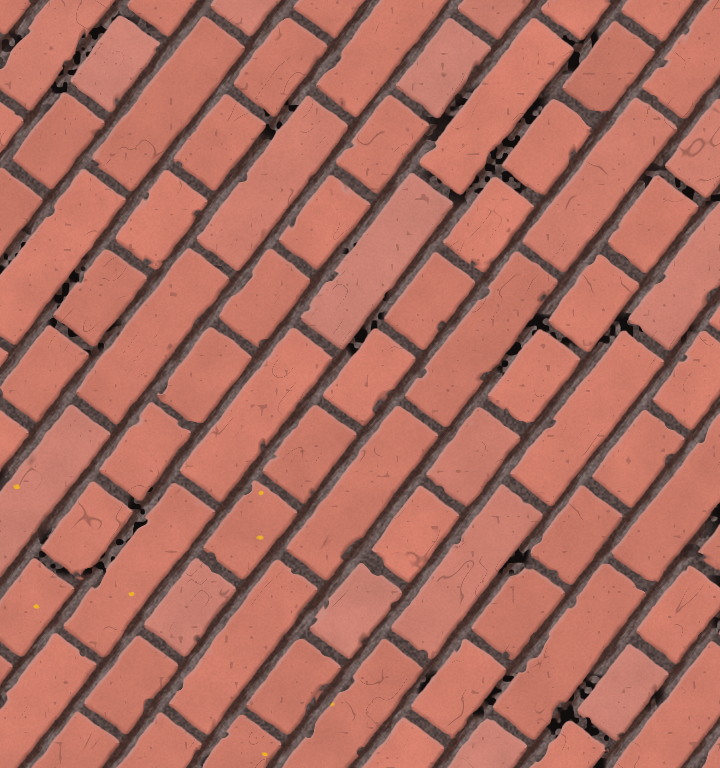
This texture is drawn by a Shadertoy shader. Its source:

```glsl
// Diagonal brick paving: courses of long bricks alternate with courses of
// half-length bricks. Each brick is a rounded box with noisy, chipped edges,
// a lit and a shaded rim, set in grey mortar with a shadow along one side.

float hash(vec2 p) {
    vec3 q = fract(vec3(p.xyx) * vec3(0.1031, 0.1030, 0.0973));
    q += dot(q, q.yzx + 33.33);
    return fract((q.x + q.y) * q.z);
}

float noise(vec2 p) {
    vec2 i = floor(p), f = fract(p);
    f = f * f * (3.0 - 2.0 * f);
    return mix(mix(hash(i), hash(i + vec2(1, 0)), f.x),
               mix(hash(i + vec2(0, 1)), hash(i + vec2(1, 1)), f.x), f.y);
}

float fbm(vec2 p) {
    float sum = 0.0, amp = 0.5;
    for (int i = 0; i < 4; i++) {
        sum += amp * noise(p);
        p = mat2(1.6, 1.2, -1.2, 1.6) * p + 7.3;
        amp *= 0.5;
    }
    return sum / 0.9375;
}

// Mortar: shadow beside the upper course, pale ridge beyond it, dark pits.
vec3 mortarColor(vec2 p, vec2 along, float across, float inBedJoint) {
    float grain = fbm(along * vec2(5.0, 22.0));
    float grit = noise(p * 32.0);
    vec3 col = vec3(0.33, 0.27, 0.26) * (0.75 + 0.5 * grit);
    float ridge = smoothstep(-0.05, 0.05, across + 0.12 * (grain - 0.5));
    vec3 bed = mix(vec3(0.27, 0.18, 0.16), vec3(0.46, 0.40, 0.39), ridge * (0.55 + 0.6 * grain));
    col = mix(col, bed * (0.85 + 0.3 * grit), inBedJoint);
    float pits = smoothstep(0.74, 0.84, noise(p * 0.9 + 4.0)) * smoothstep(0.45, 0.6, noise(p * 11.0));
    return mix(col, vec3(0.07, 0.05, 0.05), pits);
}

// Fired clay: per-brick tint, soft mottling, faint scratches and pits.
vec3 clayColor(vec2 p, vec2 local, vec2 id) {
    vec3 col = vec3(0.81, 0.485, 0.415) * (0.96 + 0.07 * hash(id + 3.7));
    col = mix(col, vec3(0.77, 0.53, 0.49), 0.5 * smoothstep(0.8, 1.0, hash(id + 11.0)));
    col *= 0.95 + 0.1 * fbm(p * 2.2);
    col *= 0.975 + 0.05 * noise(p * 45.0);
    float scratch = 1.0 - smoothstep(0.0, 0.022, abs(noise(local * vec2(2.5, 5.0) + id * 5.1) - 0.5));
    scratch *= smoothstep(0.64, 0.78, noise(p * 2.3 + 19.0));
    col *= 1.0 - 0.22 * scratch;
    float pit = smoothstep(0.9, 0.96, noise(p * 13.0));
    return mix(col, vec3(0.54, 0.33, 0.29), 0.5 * pit);
}

// Small paint flecks, scattered one per cell toward the lower left.
float flecks(vec2 p, float px) {
    vec2 cell = floor(p / 0.75);
    vec2 center = (cell + 0.2 + 0.6 * vec2(hash(cell + 2.0), hash(cell + 8.0))) * 0.75;
    vec2 d = (p - center) * vec2(1.0, 1.3);
    float radius = 0.03 + 0.025 * noise(p * 25.0);
    float present = step(0.82, hash(cell + 31.0)) * step(p.x, 6.0) * step(p.y, 4.7);
    return present * (1.0 - smoothstep(-px, px, length(d) - radius));
}

void mainImage(out vec4 fragColor, in vec2 fragCoord) {
    // One unit is one course of bricks
    float px = 11.743 / iResolution.y;
    vec2 p = fragCoord * px;

    // Turn to brick axes: x along a course, y across the courses
    vec2 wall = vec2(dot(p, vec2(0.612, 0.791)) - 9.289,
                     dot(p, vec2(0.791, -0.612)) + 7.19);
    wall.x -= 0.0115 * (wall.y - 7.0);
    wall += 0.035 * (vec2(noise(p * 0.8), noise(p * 0.8 + 40.0)) - 0.5);

    // Odd courses hold long bricks, even ones half-length bricks
    float course = floor(wall.y + 0.5);
    bool isLong = mod(course, 2.0) > 0.5;
    float brickLength = isLong ? 2.974 : 1.487;
    float t = (wall.x - (isLong ? -1.116 : -0.382)) / brickLength;
    vec2 id = vec2(floor(t), course);
    vec2 local = vec2((fract(t) - 0.5) * brickLength, wall.y - course);

    // Slight misplacement and size change of each brick
    vec2 v = local + 0.035 * (vec2(hash(id + 0.5), hash(id + 5.5)) - 0.5);
    v.y += 0.025 * (hash(id + 9.0) - 0.5) * v.x;
    vec2 halfSize = vec2(brickLength * 0.5 - 0.066, 0.418) - 0.018 * hash(id + 17.0);

    // Rounded box with uneven, chipped edges
    vec2 q = abs(v) - halfSize;
    vec2 corner = q + 0.07;
    float dist = length(max(corner, 0.0)) + min(max(corner.x, corner.y), 0.0) - 0.07;
    dist += 0.055 * (fbm(p * 4.5) - 0.5);
    dist += 0.07 * smoothstep(0.78, 0.95, noise(p * 4.0 + 13.0));

    // Rim: pale toward the upper left, dark red on the other sides
    vec3 clay = clayColor(p, local, id);
    vec2 facing = q.x > q.y ? vec2(sign(v.x), 0.0) : vec2(0.0, sign(v.y));
    float light = dot(facing, vec2(0.4, -1.0));
    float rim = smoothstep(-0.075, -0.005, dist);
    vec3 rimColor = light > 0.0 ? vec3(0.77, 0.57, 0.54) : vec3(0.50, 0.29, 0.25);
    clay = mix(clay, rimColor, rim * min(abs(light) + 0.2, 0.9) * (0.5 + 0.5 * noise(p * 7.0)));
    clay = mix(clay, vec3(0.93, 0.70, 0.16), flecks(p, px));

    float inBedJoint = smoothstep(0.36, 0.43, abs(local.y));
    vec3 mortar = mortarColor(p, wall, fract(wall.y) - 0.5, inBedJoint);
    vec3 col = mix(clay, mortar, smoothstep(-px, px, dist));
    fragColor = vec4(col, 1.0);
}
```
